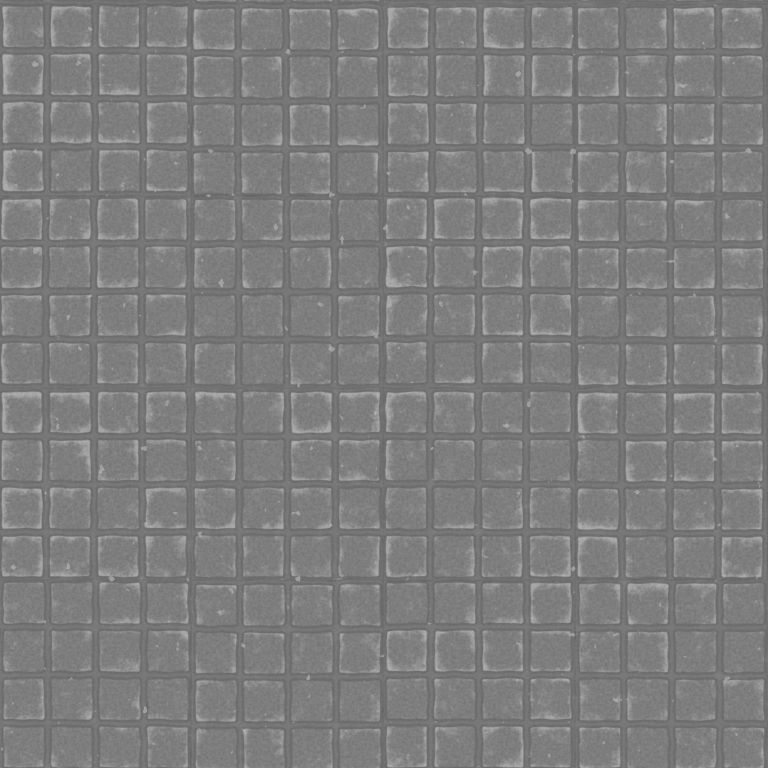
Write a Shadertoy shader that draws this texture map.

```glsl
// Grey paving of grooved slabs, four by four tiles each, with pale worn tile edges.
#define SLABS 4.0            // slabs across the canvas
#define TILES 4.0            // tiles across one slab
#define GROOVE 0.085         // half width of a groove, in tiles
#define SHIFT vec2(0.02, 0.083)
#define SLAB_JITTER 0.055
#define WEAR_REACH 0.085     // how far wear spreads inward, in tiles
#define WEAR_AMOUNT 0.83
#define GRAIN 0.045
#define FACE_GREY 0.492
#define GROOVE_GREY 0.452
#define WORN_GREY 0.66

float hash(vec2 p) {
    vec3 q = fract(p.xyx * vec3(0.1031, 0.1030, 0.0973));
    q += dot(q, q.yzx + 33.33);
    return fract((q.x + q.y) * q.z);
}

float cornerSlope(vec2 cell, vec2 offset, float period) {
    float angle = 6.2832 * hash(mod(cell, period) + period);
    return dot(vec2(cos(angle), sin(angle)), offset);
}

// Gradient noise that wraps after the given number of cells.
float noise(vec2 uv, float period) {
    vec2 p = uv * period, i = floor(p), f = p - i;
    vec2 s = f * f * f * (f * (f * 6.0 - 15.0) + 10.0);
    vec2 e = vec2(1.0, 0.0);
    float low = mix(cornerSlope(i, f, period), cornerSlope(i + e, f - e, period), s.x);
    float high = mix(cornerSlope(i + e.yx, f - e.yx, period),
                     cornerSlope(i + 1.0, f - 1.0, period), s.x);
    return mix(low, high, s.y);
}

float fbm(vec2 uv, float period) {
    float sum = 0.0, weight = 0.6;
    for (int k = 0; k < 4; k++) {
        sum += weight * noise(uv, period);
        period *= 2.0;
        weight *= 0.62;
    }
    return sum;
}

float roundBox(vec2 p, float halfSize, float radius) {
    vec2 d = abs(p) - halfSize + radius;
    return length(max(d, 0.0)) + min(max(d.x, d.y), 0.0) - radius;
}

void mainImage(out vec4 fragColor, in vec2 fragCoord) {
    vec2 uv = fragCoord / iResolution.xy;
    float count = SLABS * TILES;
    float aa = max(count / iResolution.y, 0.02);

    // Slab and tile coordinates, with slightly uneven laying
    vec2 p = uv * count + SHIFT;
    p += 0.035 * vec2(noise(uv, 48.0), noise(uv + 0.37, 48.0));
    vec2 slab = floor(p / TILES);
    vec2 inSlab = p - slab * TILES;
    vec2 slabId = mod(slab, SLABS);
    vec2 jitter = vec2(hash(slabId + 11.0), hash(slabId + 47.0)) - 0.5;
    vec2 local = inSlab + SLAB_JITTER * jitter;
    vec2 tile = clamp(floor(local), 0.0, TILES - 1.0);
    vec2 f = local - tile;
    vec2 id = slabId * TILES + tile;

    // Tile face and groove profile
    float dist = roundBox(f - 0.5, 0.5 - GROOVE, 0.04);
    float face = 1.0 - smoothstep(-aa, aa, dist);
    float rim = exp(-pow((dist - 0.025) / 0.025, 2.0));
    float grey = mix(GROOVE_GREY, FACE_GREY, face) - 0.025 * rim;
    grey += 0.018 * smoothstep(0.045, 0.085, dist);

    // Thin dark joint between slabs
    vec2 toJoint = min(inSlab, TILES - inSlab);
    float joint = 1.0 - smoothstep(0.008, 0.008 + aa * 1.3, min(toJoint.x, toJoint.y));
    grey -= 0.045 * joint * (0.7 + noise(uv, 32.0));

    // Uneven wear creeping in from the four sides: left, right, bottom, top
    vec4 sides = max(vec4(f, 1.0 - f) - GROOVE, 0.0).xzyw;
    vec4 strength = vec4(hash(id + 3.0), hash(id + 23.0), hash(id + 59.0), hash(id + 83.0));
    strength = 0.15 + 0.85 * strength;
    strength.x += 0.45 * hash(slabId + 71.0) * step(tile.x, 0.5);
    strength.w += 0.45 * hash(slabId + 97.0) * step(TILES - 1.5, tile.y);
    strength *= 0.75 + 0.5 * hash(slabId + 31.0);
    float halo = dot(strength, exp(-sides / WEAR_REACH));
    float patches = fbm(uv, 40.0);
    float speckle = noise(uv, 230.0);
    float wear = smoothstep(0.13, 1.05, WEAR_AMOUNT * halo + 0.95 * patches + 0.16 * speckle);
    float spill = 0.12 * smoothstep(0.0, 0.4, patches);
    grey = mix(grey, WORN_GREY, wear * mix(spill, 1.0, face));

    // Rare pale chips
    float chip = smoothstep(0.47, 0.6, noise(uv + 0.19, 70.0) + 0.2 * speckle);
    grey = mix(grey, 0.7, 0.7 * chip);

    // Fine stone grain, calmer in the grooves
    float grain = noise(uv, 310.0) + 0.6 * noise(uv + 0.53, 170.0);
    grey += GRAIN * grain * mix(0.45, 1.0, face);

    fragColor = vec4(vec3(grey), 1.0);
}
```
